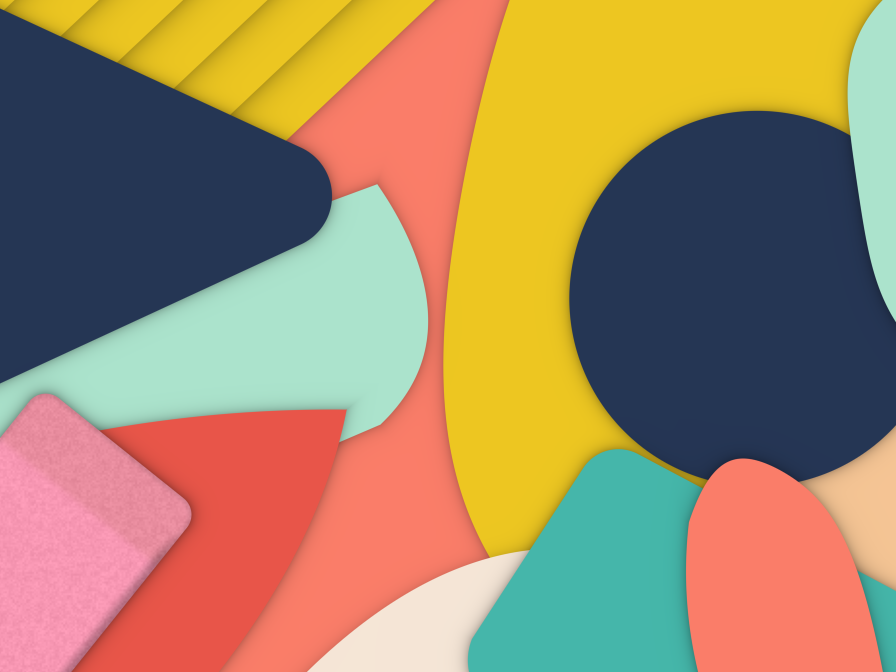
Write a WebGL 1 fragment shader that draws this background.

```glsl
precision highp float;

uniform vec2 u_resolution;

float hash(vec2 p) {
  return fract(sin(dot(p, vec2(12.99, 78.23))) * 4375.5);
}

float noise(vec2 p) {
  vec2 i = floor(p), f = fract(p);
  f *= f * (3.0 - 2.0 * f);
  return mix(mix(hash(i), hash(i + vec2(1, 0)), f.x),
             mix(hash(i + vec2(0, 1)), hash(i + 1.0), f.x), f.y);
}

// Curved edge: q.x points outward from the apex, q.y runs along the edge
float bulge(vec2 q, vec3 k) {
  float bend = q.y * q.y * (k.x + q.y * (k.y + q.y * k.z));
  float slope = q.y * (2.0 * k.x + q.y * (3.0 * k.y + q.y * 4.0 * k.z));
  return (q.x + bend) / length(vec2(1.0, slope));
}

// Endless wedge with a rounded tip facing along axis
float wedge(vec2 q, vec2 axis, float halfAngle, float radius) {
  q = vec2(dot(q, axis), abs(axis.x * q.y - axis.y * q.x));
  vec2 n = vec2(sin(halfAngle), cos(halfAngle));
  return (n.y * q.x > n.x * q.y ? length(q) : dot(q, n)) - radius;
}

float roundBox(vec2 q, vec2 halfSize, float radius) {
  vec2 e = abs(q) - halfSize + radius;
  return length(max(e, 0.0)) + min(max(e.x, e.y), 0.0) - radius;
}

// Paper layer with a soft shadow around it
vec3 layer(vec3 below, vec3 paper, float d, float shadow, float aa) {
  below *= 1.0 - shadow * exp(-max(d, 0.0) / 0.05);
  return mix(below, paper, smoothstep(aa, -aa, d));
}

void main() {
  // The canvas is 7.68 by 5.76 units
  vec2 p = gl_FragCoord.xy / u_resolution.y * 5.76;
  float aa = 4.0 / u_resolution.y;

  vec3 navy = vec3(0.145, 0.21, 0.33);
  vec3 yellow = vec3(0.928, 0.778, 0.13);
  vec3 coral = vec3(0.98, 0.49, 0.41);
  vec3 mint = vec3(0.67, 0.89, 0.80);
  vec3 col = coral;

  // Large yellow sheet, cream ground and peach corner
  float sheet = bulge(vec2(3.80 - p.x, 2.63 - p.y), vec3(0.0986, 0.0236, 0.0034));
  col = layer(col, yellow, sheet, 0.2, aa);
  float ground = bulge(vec2(p.y - 1.06, p.x - 4.80), vec3(0.225, 0.0, 0.0));
  col = layer(col, vec3(0.96, 0.90, 0.84), ground, 0.12, aa);
  float corner = max(6.4 - p.x, p.y - 2.36);
  col = layer(col, vec3(0.96, 0.77, 0.58), corner, 0.0, aa);

  // Overlapping diagonal strips
  float strip = (p.x + 1.06 * (5.76 - p.y) - 3.73) / 1.457;
  float step01 = mod(strip, 0.496);
  float shade = 0.25 * exp(-step01 / 0.09) * smoothstep(0.0, 2.0 * aa, step01);
  col = layer(col, yellow * (1.0 - shade), strip, 0.2, aa);

  // Mint leaf under the navy triangle
  float leaf = bulge(p - vec2(3.67, 3.01), vec3(0.40, -0.105, 0.03));
  leaf = max(leaf, dot(p - vec2(3.23, 4.18), vec2(-0.346, 0.938)));
  leaf = max(leaf, dot(p - vec2(3.19, 2.09), vec2(0.394, -0.919)));
  col = layer(col, mint, leaf, 0.2, aa);
  float triangle = wedge(p - vec2(2.39, 4.08), vec2(1.0, 0.0), 0.433, 0.456);
  col = layer(col, navy, triangle, 0.25, aa);

  // Navy disc and the mint sheet over it
  col = layer(col, navy, length(p - vec2(6.49, 3.20)) - 1.61, 0.25, aa);
  float side = bulge(vec2(7.265 - p.x, 4.96 - p.y), vec3(0.258, -0.21, 0.068));
  col = layer(col, mint, side, 0.25, aa);

  // Teal block and coral petal
  float block = max(wedge(p - vec2(5.30, 1.55), vec2(-0.25, 0.968), 0.83, 0.36),
                    wedge(p - vec2(4.50, 0.10), vec2(-1.0, 0.0), 0.99, 0.49));
  col = layer(col, vec3(0.27, 0.715, 0.665), block, 0.25, aa);
  float petal = max(bulge(vec2(p.y - 1.83, p.x - 6.37), vec3(1.42, -1.75, 1.36)),
                    bulge(vec2(5.88 - p.x, p.y - 0.86), vec3(0.14, 0.0, 0.0)));
  col = layer(col, coral, petal, 0.25, aa);

  // Red leaf
  float redLeaf = max(bulge(vec2(p.y - 2.25, p.x - 2.85), vec3(0.045, 0.0, 0.0)),
                      bulge(p - vec2(3.045, 3.0), vec3(0.13, 0.0, 0.0)));
  col = layer(col, vec3(0.91, 0.335, 0.285), redLeaf, 0.22, aa);

  // Pink eraser: bright face, darker end and shaded long edge
  vec2 m = p - vec2(1.039, 1.918);
  vec2 q = vec2(dot(m, vec2(0.78, -0.625)), dot(m, vec2(-0.625, -0.78)));
  float eraser = roundBox(q - vec2(0.0, 1.75), vec2(0.865, 1.75), 0.18);
  vec3 pink = mix(vec3(0.91, 0.55, 0.62), vec3(0.97, 0.59, 0.70),
                  smoothstep(0.54, 0.64, q.y));
  pink *= 1.0 - 0.2 * smoothstep(0.75, 0.84, q.x) * smoothstep(0.2, 0.6, q.y);
  pink *= 1.0 - 0.1 * smoothstep(-0.06, 0.0, eraser);
  pink += 0.05 * (noise(p * 60.0) - 0.5) + 0.03 * (noise(p * 25.0) - 0.5);
  col = layer(col, pink, eraser, 0.3, aa);

  gl_FragColor = vec4(col, 1.0);
}
```
